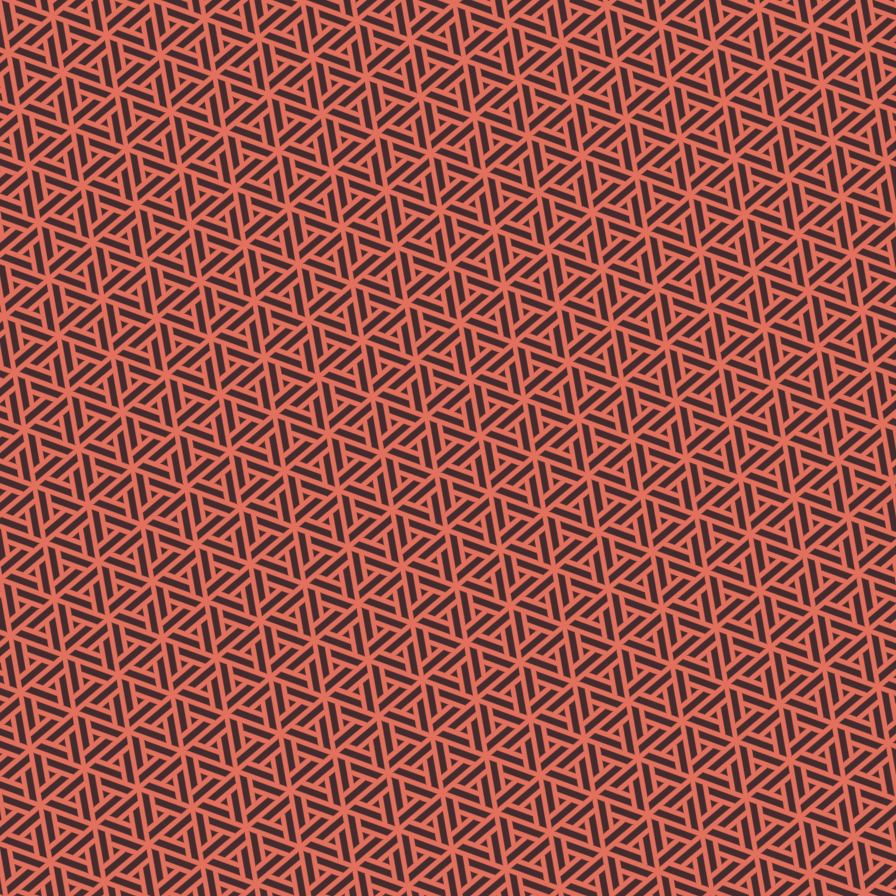
Give the GLSL for this pattern, as a WebGL 2 fragment shader.

```glsl
#version 300 es
precision highp float;
// Tilted triangular lattice of thin coral strokes over a dark ground.
// Each triangle holds three dark bars in a pinwheel around a tiny dark core;
// all parts are found from the distances to the three triangle sides.

#define SPACING 0.0641             // lattice edge, in canvas widths
#define TILT -0.349                // lattice rotation, radians
#define NODE vec2(0.536, 0.513)    // one lattice crossing
#define STROKE 0.088               // coral line, in lattice edges
#define BAR_WIDTH 0.116            // dark bar, in lattice edges
#define EDGE_SOFTNESS 0.95         // half width of a smoothed edge
#define CORAL vec3(0.89, 0.44, 0.36)
#define DARK vec3(0.265, 0.172, 0.182)

uniform vec2 u_resolution;
out vec4 fragColor;

const float ALTITUDE = 0.8660254;
const float BAR_START = 0.5 * STROKE;
const float BAR_END = BAR_START + BAR_WIDTH;
const float CORE_START = BAR_END + STROKE;

// Distances to the sides of the enclosing unit triangle, counterclockwise.
vec3 sideDistances(vec2 p) {
    vec3 t = vec3(p.y,
                  -ALTITUDE * p.x - 0.5 * p.y,
                  ALTITUDE * p.x - 0.5 * p.y) / ALTITUDE;
    vec3 f = fract(t);
    bool pointsDown = f.x + f.y + f.z > 1.5;
    return ALTITUDE * (pointsDown ? 1.0 - f : f);
}

// Positive inside a bar: own side, the side before it, the side after it.
float barDepth(float own, float before, float after) {
    float across = min(own - BAR_START, BAR_END - own);
    return min(across, min(before - BAR_START, after - CORE_START));
}

void main() {
    float canvas = min(u_resolution.x, u_resolution.y);
    vec2 p = gl_FragCoord.xy / canvas - NODE;

    // Turn into lattice axes
    float c = cos(TILT), s = sin(TILT);
    p = vec2(c * p.x + s * p.y, c * p.y - s * p.x) / SPACING;

    // Pinwheel of three bars
    vec3 d = sideDistances(p);
    float bars = max(barDepth(d.x, d.z, d.y),
                     max(barDepth(d.y, d.x, d.z),
                         barDepth(d.z, d.y, d.x)));

    // Small triangle left between the strokes
    float core = min(d.x, min(d.y, d.z)) - CORE_START;

    // Smooth edges
    float soft = EDGE_SOFTNESS / (canvas * SPACING);
    float ink = smoothstep(-soft, soft, max(bars, core));
    fragColor = vec4(mix(CORAL, DARK, ink), 1.0);
}
```
